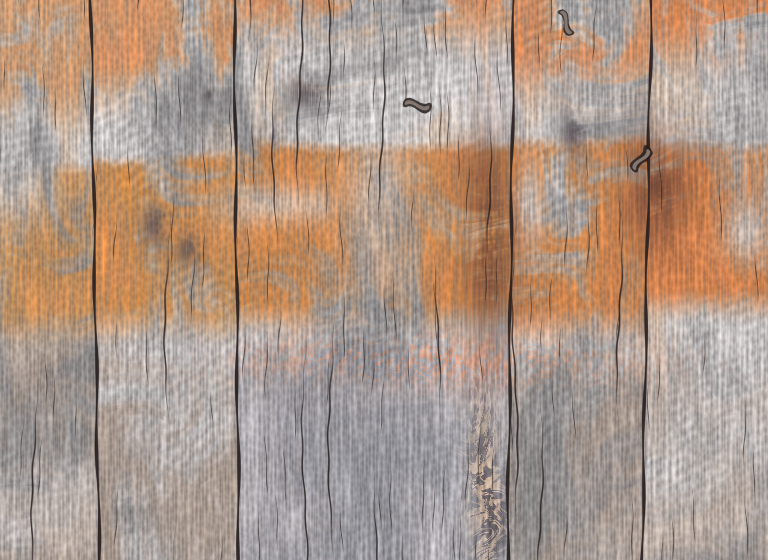
Write a WebGL 2 fragment shader that draws this texture.

```glsl
#version 300 es
precision highp float;
// Five weathered grey planks with rust-stained bands, cracks, saw marks and bent nails.
uniform vec2 u_resolution;
out vec4 outColor;

const float ASPECT = 1.37, SEAM_WIDTH = .0024, CRACK_WIDTH = .0014, GRAIN = .34;
const vec3 GREY = vec3(.57, .56, .565), PALE = vec3(.79, .775, .775), BROWN = vec3(.61, .55, .51);
const vec3 BLUE_GREY = vec3(.62, .62, .66), TAN = vec3(.77, .66, .56), OCHRE = vec3(.73, .48, .22);
const vec3 ORANGE = vec3(.79, .47, .27), MAROON = vec3(.4, .25, .21), PINK = vec3(.84, .58, .46);
const vec3 DARK = vec3(.15, .12, .12), SMUDGE = vec3(.35, .32, .34);

// Seams at the lower and upper edge, then one value per plank
const float SEAM_LOW[4] = float[4](.129, .311, .661, .836);
const float SEAM_TOP[4] = float[4](.118, .305, .669, .848);
const float BAND_LOW[5] = float[5](.395, .41, .42, .41, .45);
const float BAND_TOP[5] = float[5](.7, .72, .744, .75, .742);
const float RUST[5] = float[5](.72, .85, .9, .95, 1.05);
const float TOP_START[5] = float[5](.76, .8, .91, .82, .87);
const float BROWNNESS[5] = float[5](.5, .85, .1, .75, .5);

// Soft spots: centre, radii
const vec4 BARE[5] = vec4[5](vec4(.495, .6, .045, .17), vec4(.37, .635, .08, .035),
  vec4(.69, .64, .018, .08), vec4(.02, .67, .06, .07), vec4(.97, .59, .03, .06));
const vec4 SOOT[5] = vec4[5](vec4(.2, .595, .018, .035), vec4(.247, .553, .016, .026),
  vec4(.742, .76, .013, .035), vec4(.4, .83, .024, .03), vec4(.267, .82, .006, .01));
// Nails: centre, angle
const vec3 NAILS[3] = vec3[3](vec3(.543, .812, .1), vec3(.737, .96, -.9), vec3(.835, .715, 1.2));

float hash(vec2 p) {
  vec3 q = fract(p.xyx * vec3(.1031, .103, .0973));
  q += dot(q, q.yzx + 33.33);
  return fract((q.x + q.y) * q.z);
}

// Cellular noise: distance to the nearest scattered point
float cells(vec2 p) {
  float d = 2.;
  for (int k = 0; k < 9; k++) {
    vec2 c = floor(p) + vec2(k % 3 - 1, k / 3 - 1);
    d = min(d, length(c + vec2(hash(c), hash(c + 57.)) - p));
  }
  return d;
}

// Layered warped sines, about -1 to 1
float clouds(vec2 p) {
  float sum = 0., amp = .5;
  for (int k = 0; k < 7; k++) {
    p = mat2(.8, .6, -.6, .8) * p * 1.75 + 2.3;
    p += .7 * sin(p.yx * 1.2);
    sum += amp * sin(p.x) * cos(p.y * .7);
    amp *= .7;
  }
  return sum;
}

float blob(vec2 s, vec4 b) { vec2 d = (s - b.xy) / b.zw; return exp(-dot(d, d)); }

float line(float d, float w) {
  float e = .75 / u_resolution.y;
  return 1. - smoothstep(w - e, w + e, d);
}

// Tapered vertical cracks, at most one per cell
float cracks(vec2 p, vec2 size, float width, float chance) {
  p.x += .005 * sin(p.y * 13. + p.x * 9.) + .0012 * sin(p.y * 71. + p.x * 40.);
  vec2 g = p / size;
  g.y += 3. * hash(vec2(floor(g.x), size.x * 900.));
  vec2 id = floor(g), f = fract(g);
  float end = mix(.5, 1., hash(id + 5.));
  float taper = smoothstep(0., .2, f.y) * (1. - smoothstep(end * .5, end, f.y));
  float d = abs(f.x - mix(.3, .7, hash(id + 7.))) * size.x;
  return step(hash(id + 3.), chance) * taper * line(d, width * taper);
}

void main() {
  vec2 s = gl_FragCoord.xy / u_resolution, p = s * vec2(ASPECT, 1.);

  // Planks and the gaps between them
  int plank = 0;
  float seam = 0.;
  for (int k = 0; k < 4; k++) {
    float d = s.x - mix(SEAM_LOW[k], SEAM_TOP[k], s.y) - .0012 * sin(s.y * 23. + float(k) * 4.);
    plank += int(step(0., d));
    seam = max(seam, line(abs(d) * ASPECT, SEAM_WIDTH * (1. + .35 * sin(s.y * 41. + float(k)))));
  }
  float id = float(plank);
  bool wide = plank == 2;
  vec2 q = p + id * vec2(3.7, 5.1);

  // Noise layers
  float broad = clouds(q * vec2(3.5, 2.5)), patchy = clouds(q * vec2(9., 7.) + 4.);
  float fibre = cells(q * vec2(190., 9.)), fleck = cells(q * vec2(120., 75.));
  float scrape = cells(q * vec2(55., 38.) + 3. * patchy);
  vec2 w = s + .012 * vec2(patchy, broad) + .006 * (fleck - .4);

  // Bare wood
  float low = 1. - smoothstep(.3, .44, w.y);
  vec3 color = mix(GREY, PALE, smoothstep(-.6, .55, broad + .5 * patchy + .25 * (1. - low)));
  color = mix(color, TAN, smoothstep(-.1, .8, patchy - .4 * broad) * (.6 - .36 * low));
  color = mix(color, BROWN, low * BROWNNESS[plank] * smoothstep(-.8, .5, patchy));
  if (wide) color = mix(color, BLUE_GREY, .6 * low);

  // Rust in the middle band and along the top
  float bare = 0., soot = 0.;
  for (int k = 0; k < 5; k++) {
    bare = max(bare, blob(w, BARE[k]));
    soot = max(soot, blob(w, SOOT[k]));
  }
  float burn = max(blob(w, vec4(.64, .57, .032, .2)), blob(w, vec4(.86, .66, .04, .1)));
  float band = smoothstep(-.03, .05, w.y - BAND_LOW[plank]);
  band *= 1. - smoothstep(-.02, .012, w.y - BAND_TOP[plank]);
  float top = smoothstep(-.03, .1, w.y - TOP_START[plank]) * smoothstep(-.55, .3, broad + patchy);
  float rust = RUST[plank] * max(band * smoothstep(-.9, .1, patchy + .5 * broad), .85 * top);
  rust *= (1. - .85 * bare) * (.72 + .5 * fibre);
  float warm = clamp(id * .2 + .4 * patchy + .4 * top, 0., 1.);
  color = mix(color, mix(OCHRE, ORANGE, warm), min(rust, .93));
  color = mix(color, MAROON, burn * .75 * smoothstep(-.8, .5, patchy + fleck - .3));
  color = mix(color, SMUDGE, soot * .8 * smoothstep(-.1, .4, fibre));

  // Flaking pink paint and a peeled strip
  float flakes = 1. - smoothstep(.25, .5, scrape - .2 * patchy);
  color = mix(color, PINK, .75 * flakes * blob(w, vec4(.57, .355, .24, .045)));
  vec3 peel = mix(SMUDGE, TAN, smoothstep(.3, .55, scrape + .3 * broad));
  color = mix(color, peel, .85 * blob(w, vec4(.634, .12, .022, .17)));

  // Grain, flecks and curved saw marks
  float arc = length(p - vec2(.45 + id * .35, -.9 + .6 * mod(id, 2.)));
  float saw = sin(arc * 330. + 2.5 * patchy) * smoothstep(-.3, .6, broad - patchy);
  color *= 1. + GRAIN * (fibre - .42) + .2 * (fleck - .43) + .035 * saw + .06 * patchy;

  // Cracks, densest on the wide plank
  float split = cracks(p, vec2(.047, .75), CRACK_WIDTH, wide ? .65 : .16);
  split = max(split, .8 * cracks(p + 4., vec2(.019, .17), CRACK_WIDTH * .55, wide ? .4 : .24));
  color = mix(color, DARK, max(.85 * split, .92 * seam));

  // Bent nails with a dark rim
  for (int k = 0; k < 3; k++) {
    vec2 d = p - NAILS[k].xy * vec2(ASPECT, 1.);
    float a = NAILS[k].z;
    d = mat2(cos(a), -sin(a), sin(a), cos(a)) * d;
    d.y += .007 * sin(d.x * 110.);
    float dist = length(vec2(max(abs(d.x) - .018, 0.), d.y));
    color = mix(color, DARK, .85 * line(dist, .0085 + .003 * patchy));
    color = mix(color, BROWN * .85, line(dist, .0035));
  }
  outColor = vec4(clamp(color, 0., 1.), 1.);
}
```
